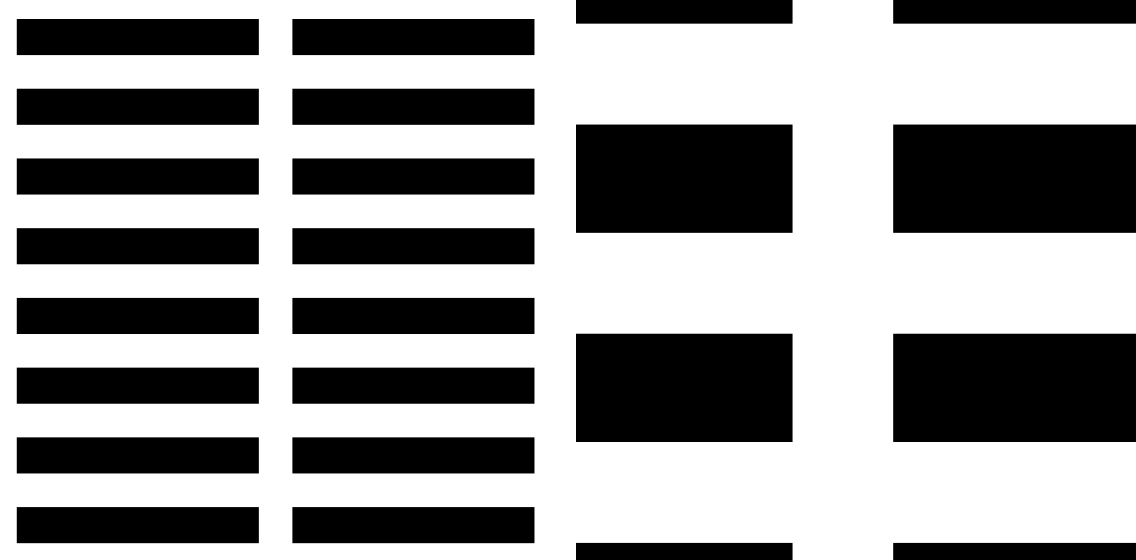
Left: the whole. Right: its middle third, enlarged.
Reproduce this pattern procedurally as a WebGL 1 fragment shader.

```glsl
precision highp float;

// Solid black bars on white, two columns of eight, laid out on a regular grid.
// Each pixel finds its nearest bar and multiplies the coverage along x and y;
// the white border closes the tile, so opposite edges join without a seam.

uniform vec2 u_resolution;

// Lengths are fractions of the canvas.
const vec2 BAR_COUNT = vec2(2.0, 8.0);
const vec2 CELL_SIZE = vec2(252.0, 63.75) / 512.0;
const vec2 BAR_SIZE = vec2(221.33, 33.0) / 512.0;
const vec3 PAPER = vec3(1.0);
const vec3 INK = vec3(0.0);

// Centre of the bar nearest to p, limited to the bars that exist.
vec2 nearestBarCentre(vec2 p) {
  vec2 cell = clamp(floor(p / CELL_SIZE), vec2(0.0), BAR_COUNT - 1.0);
  return (cell + 0.5) * CELL_SIZE;
}

// Share of the pixel at p that the bar covers, with smooth edges.
float barCoverage(vec2 p, vec2 pixel) {
  vec2 inside = 0.5 * BAR_SIZE - abs(p - nearestBarCentre(p));
  vec2 coverage = clamp(inside / pixel + 0.5, 0.0, 1.0);
  return coverage.x * coverage.y;
}

void main() {
  vec2 pixel = 1.0 / u_resolution;
  vec2 p = gl_FragCoord.xy * pixel;
  gl_FragColor = vec4(mix(PAPER, INK, barCoverage(p, pixel)), 1.0);
}
```
